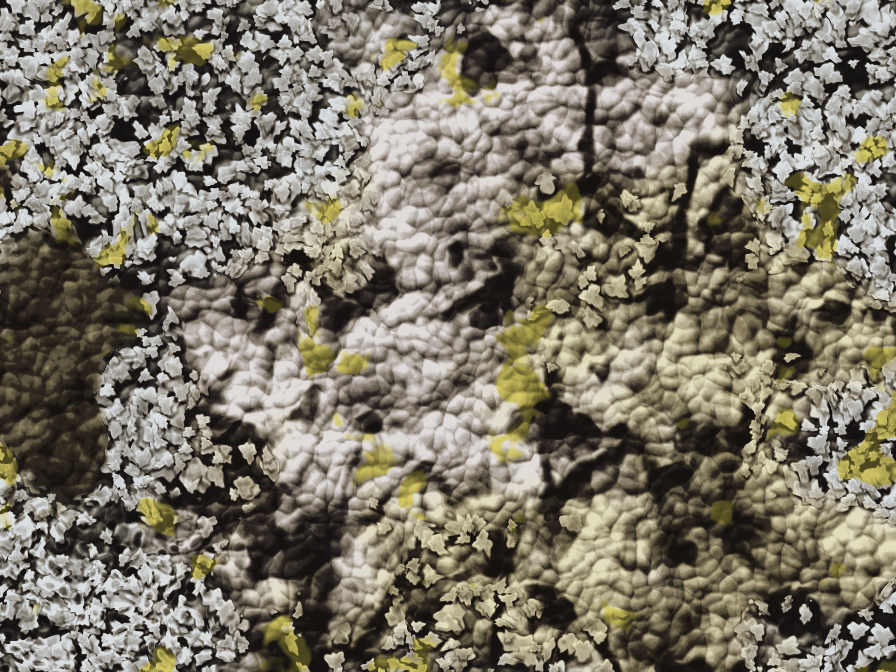
Reproduce this texture procedurally as a Shadertoy shader.

```glsl
#define CLUMP 10.0      // large crust domes per canvas height
#define GRAIN 50.0      // small crust granules
#define LOBE 22.0       // pale leafy lobes
#define RELIEF 9.0      // strength of slope lighting
#define CRACK_DEPTH 2.3
#define EDGE 0.0022     // softness of lobe edges
#define CONTRAST 1.75
#define EXPOSURE 0.03
#define LIGHT vec2(-0.4, 0.9)

const vec3 PIT    = vec3(0.07, 0.06, 0.06);
const vec3 BARK   = vec3(0.16, 0.14, 0.13);
const vec3 UMBER  = vec3(0.36, 0.34, 0.29);
const vec3 CRUST  = vec3(0.53, 0.50, 0.44);
const vec3 ASH    = vec3(0.69, 0.68, 0.64);
const vec3 CHALK  = vec3(0.86, 0.87, 0.85);
const vec3 YELLOW = vec3(0.72, 0.67, 0.28);

vec2 hash2(vec2 p) {
    vec3 q = fract(p.xyx * vec3(0.1031, 0.1030, 0.0973));
    q += dot(q, q.yzx + 33.33);
    return fract((q.xx + q.yz) * q.zy);
}

float noise(vec2 p) {
    vec2 i = floor(p), f = fract(p);
    f = f * f * (3.0 - 2.0 * f);
    return mix(mix(hash2(i).x, hash2(i + vec2(1, 0)).x, f.x),
               mix(hash2(i + vec2(0, 1)).x, hash2(i + vec2(1, 1)).x, f.x), f.y);
}

float fbm(vec2 p) {
    float sum = 0.0, amp = 0.533;
    for (int i = 0; i < 4; i++) {
        sum += amp * noise(p);
        p = mat2(1.6, 1.2, -1.2, 1.6) * p + 7.3;
        amp *= 0.5;
    }
    return sum;
}

// Distances to the nearest and second nearest cell point
vec2 cells(vec2 p) {
    vec2 i = floor(p), best = vec2(9.0);
    for (int y = -1; y <= 1; y++)
    for (int x = -1; x <= 1; x++) {
        vec2 c = i + vec2(x, y);
        float d = length(c + hash2(c) - p);
        best = d < best.x ? vec2(d, best.x) : vec2(best.x, min(best.y, d));
    }
    return best;
}

float dome(vec2 p) {
    float d = cells(p).x;
    return 1.0 - d * d;
}

float crustHeight(vec2 p) {
    return 0.50 * dome(p * CLUMP) + 0.35 * dome(p * CLUMP * 2.3 + 5.0)
         + 0.24 * dome(p * GRAIN + 11.0);
}

// Overlapping scalloped lobes, each shading what lies below it
float addLobes(float tone, vec2 p, float density) {
    for (int layer = 0; layer < 4; layer++) {
        float scale = LOBE * (1.0 + 0.22 * float(layer));
        vec2 g = p * scale + 17.0 * float(layer), i = floor(g);
        for (int y = -1; y <= 1; y++)
        for (int x = -1; x <= 1; x++) {
            vec2 c = i + vec2(x, y), rnd = hash2(c + 40.0);
            vec2 q = g - c - hash2(c);
            float grow = smoothstep(rnd.x - 0.08, rnd.x + 0.08, density);
            float a = atan(q.y, q.x + 1e-5), turn = 6.283 * rnd.y;
            float r = grow * mix(0.30, 0.54, rnd.y)
                    * (0.84 + 0.17 * sin(3.0 * a + turn) + 0.10 * sin(7.0 * a - 2.0 * turn));
            float d = length(q) - r;
            float shade = length(q + LIGHT * 0.12) - r;
            tone -= 1.0 * grow * smoothstep(0.18, -0.02, shade);
            float rim = smoothstep(0.14, 0.0, abs(d + 0.08));
            float face = 0.30 + 0.85 * rnd.x + 0.9 * dot(q, LIGHT) + 0.28 * rim;
            float aa = EDGE * scale;
            tone = mix(max(tone, -2.3), face, grow * smoothstep(aa, -aa, d));
        }
    }
    return tone;
}

// Tones spread evenly over the palette
vec3 palette(float t) {
    vec3 c = mix(PIT, BARK, smoothstep(0.0, 0.08, t));
    c = mix(c, UMBER, smoothstep(0.08, 0.26, t));
    c = mix(c, CRUST, smoothstep(0.26, 0.47, t));
    c = mix(c, ASH, smoothstep(0.47, 0.69, t));
    return mix(c, CHALK, smoothstep(0.69, 0.91, t));
}

void mainImage(out vec4 fragColor, in vec2 fragCoord) {
    vec2 p = fragCoord / iResolution.y;
    vec2 w = p + 0.018 * (vec2(noise(p * 19.0), noise(p * 19.0 + 31.0)) - 0.5)
               + 0.007 * (vec2(noise(p * 60.0), noise(p * 60.0 + 9.0)) - 0.5);
    float broad = fbm(p * 6.0 + 3.0), patches = fbm(p * 9.0 + 50.0);

    // Zones: central crust, its olive part, moss at the left
    float crust = smoothstep(1.15, 0.85, length((p - vec2(0.76, 0.42)) / vec2(0.54, 0.47))
                + 0.9 * (broad - 0.5));
    float olive = crust * smoothstep(0.25, 0.65, broad + 0.55 * (p.x - 0.7) - 0.45 * (p.y - 0.45));
    float moss = smoothstep(0.95, 0.7, length((p - vec2(0.04, 0.45)) / vec2(0.15, 0.27))
               + 1.2 * (patches - 0.5));

    // Granular relief over bare bark
    float h = crustHeight(w);
    float relief = 2.6 * (h - 0.82) + RELIEF * (h - crustHeight(w + LIGHT * 0.006));
    float tone = relief + mix(-1.15, 0.28 - 0.5 * olive, crust) + 2.3 * (patches - 0.5);

    // Upright cracks and pits
    vec2 gap = cells(w * vec2(6.5, 3.8) + 2.0);
    float crack = smoothstep(0.15, 0.02, gap.y - gap.x) * smoothstep(0.42, 0.62, noise(p * 7.0 + 20.0));
    float pit = smoothstep(0.36, 0.27, fbm(w * 11.0 + 80.0));
    tone -= CRACK_DEPTH * max(crack, 0.8 * pit);

    // Pale lobes, dense outside the crust and sparse upon it
    float density = mix(0.72 + 1.6 * (patches - 0.5), 0.10 + 1.9 * (broad - 0.5), crust);
    tone = addLobes(tone, w, density * (1.0 - moss) - 0.1 * moss);

    // Cup rings at the lower left
    float cups = smoothstep(0.42, 0.25, p.x) * smoothstep(0.32, 0.18, p.y);
    float cup = cells(w * 36.0).x;
    tone += cups * (0.7 * smoothstep(0.12, 0.0, abs(cup - 0.34)) - 0.9 * smoothstep(0.25, 0.13, cup));

    tone = mix(tone, -1.25 + 0.7 * relief, moss) + 1.5 * (fbm(p * 75.0) - 0.5);
    float t = 1.0 / (1.0 + exp(-CONTRAST * (tone + EXPOSURE)));

    // Colour, with tints for each zone and yellow specks
    vec3 col = palette(t);
    col *= mix(vec3(0.99, 1.0, 1.04), vec3(1.03, 1.0, 0.86), max(olive, moss));
    col *= mix(vec3(1.0), vec3(1.03, 0.99, 0.97), crust * (1.0 - olive));
    float speck = smoothstep(0.65, 0.71, fbm(w * 13.0 + 120.0) - 0.05 * crust);
    col = mix(col, YELLOW * (0.45 + 0.75 * t), 0.85 * speck);
    fragColor = vec4(clamp(col, 0.0, 1.0), 1.0);
}
```
